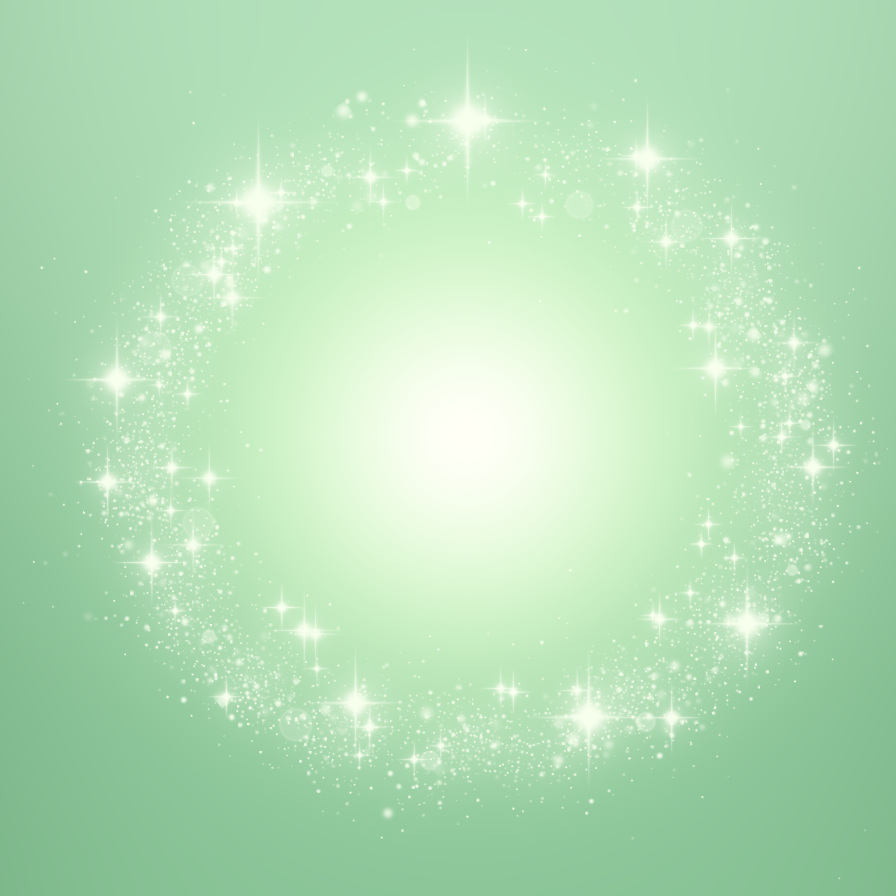
A Shadertoy shader for this background:

```glsl
// Draws a pale green backdrop with a soft central glow, ringed by sparkling stars and dust.

#define GLOW_CENTER vec2(0.521, 0.514)
#define RING_CENTER vec2(0.521, 0.503)
#define RING_RADII vec2(0.363, 0.335)
#define RING_WIDTH 0.135
#define BIG_STARS 9
#define SMALL_STARS 56
#define BUBBLES 14
#define DUST_AMOUNT 0.66
#define SPARK_COLOR vec3(0.97, 1.0, 0.93)

const float TAU = 6.2831853;

vec3 hash3(vec2 p) {
    vec3 q = fract(vec3(p.xyx) * vec3(0.1031, 0.1030, 0.0973));
    q += dot(q, q.yxz + 33.33);
    return fract((q.xxy + q.yzz) * q.zyx);
}

// Vertical shade, side vignette and two layers of central glow
vec3 backdrop(vec2 p) {
    vec3 low = vec3(0.54, 0.77, 0.595);
    vec3 high = vec3(0.70, 0.88, 0.73);
    vec3 color = mix(low, high, smoothstep(-0.05, 1.05, p.y));
    color -= 0.045 * pow(abs(p.x - 0.52) * 2.0, 3.0);
    float d = length(p - GLOW_CENTER);
    color = mix(color, vec3(0.82, 0.975, 0.775), exp(-pow(d / 0.33, 3.0)));
    return mix(color, vec3(1.0, 1.0, 0.965), exp(-pow(d / 0.16, 2.0)));
}

// Strength of the dust ring: clumped, and thinner along its top
float ringDensity(vec2 p) {
    vec2 q = (p - RING_CENTER) / RING_RADII;
    float r = length(q);
    float band = exp(-pow((r - 1.0) / RING_WIDTH, 2.0));
    float spray = 0.10 * exp(-pow((r - 1.0) / (RING_WIDTH * 1.7), 2.0));
    float top = smoothstep(0.6, 1.0, q.y / max(r, 0.001));
    float clumps = 0.85 + 0.4 * sin(p.x * 37.0 + 5.0 * p.y) * sin(p.y * 33.0 - 9.0 * p.x);
    return (band + spray) * clumps * (1.0 - 0.6 * top);
}

// One turned layer of jittered grains, each kept inside its grid cell
float dustLayer(vec2 p, float cells, float radius, float amount, float pixel) {
    mat2 turn = mat2(cos(cells), sin(cells), -sin(cells), cos(cells));
    vec2 q = turn * p;
    vec2 id = floor(q * cells);
    vec3 h = hash3(id + cells * 1.7 + 400.0);
    vec3 k = hash3(id + cells * 3.1 + 957.0);
    vec2 grain = (id + 0.17 + 0.66 * h.xy) / cells;
    float size = max(radius * mix(0.5, 1.3, k.x * k.x), 0.8 * pixel);
    float d = length(q - grain) / size;
    float present = step(h.z, amount * ringDensity(grain * turn));
    return present * exp(-d * d) * mix(0.3, 2.4, k.y * k.y);
}

// Four tapered rays, a bright core and a halo
float starLight(vec2 d, float reach, float halo, float pixel) {
    vec2 a = abs(d);
    vec2 taper = max(1.0 - a / (reach * vec2(0.88, 1.0)), 0.0);
    vec2 thin = max(0.024 * reach * taper, vec2(0.65 * pixel));
    float rays = exp(-a.y / thin.x) * pow(taper.x, 1.4)
               + exp(-a.x / thin.y) * pow(taper.y, 1.4);
    float r = length(d) / reach;
    return 2.4 * rays + 3.5 * exp(-r * r * 60.0) + halo * exp(-r * 5.0);
}

// Unevenly spaced large stars: harmonics vary their angle, radius and reach
float bigStars(vec2 p, float pixel) {
    float light = 0.0;
    for (int i = 0; i < BIG_STARS; i++) {
        float k = float(i);
        float t = k * TAU / float(BIG_STARS);
        float angle = 0.258 + 0.679 * k + 0.072 * cos(t + 0.255)
                    - 0.037 * cos(2.0 * t - 0.742) + 0.068 * sin(3.0 * t);
        float radius = 0.353 + 0.0244 * sin(t - 0.767) + 0.0096 * cos(2.0 * t + 0.97)
                     - 0.0326 * cos(3.0 * t) - 0.0182 * cos(4.0 * t);
        float reach = 0.076 + 0.020 * cos(2.0 * t - 3.6) + 0.012 * sin(t);
        vec2 center = RING_CENTER + radius * vec2(cos(angle), sin(angle));
        light += starLight(p - center, reach, 1.2, pixel);
    }
    return light;
}

// Small stars spread by the golden angle, leaning to the inner rim
float smallStars(vec2 p, float pixel) {
    float light = 0.0;
    for (int i = 0; i < SMALL_STARS; i++) {
        vec3 h = hash3(vec2(float(i), 7.0));
        float angle = float(i) * 2.39996 + 0.25 * h.x;
        vec2 arm = RING_RADII * mix(0.77, 1.13, h.y);
        vec2 center = RING_CENTER + arm * vec2(cos(angle), sin(angle));
        float reach = mix(0.017, 0.050, h.z * h.z);
        light += starLight(p - center, reach, 0.8, pixel) * mix(0.6, 1.1, h.x);
    }
    return light;
}

// Translucent discs with thin bright rims
float bubbles(vec2 p, float pixel) {
    float light = 0.0;
    for (int i = 0; i < BUBBLES; i++) {
        vec3 h = hash3(vec2(float(i), 41.0));
        float angle = (float(i) + h.x) * TAU / float(BUBBLES);
        vec2 center = RING_CENTER + RING_RADII * mix(0.82, 1.1, h.y) * vec2(cos(angle), sin(angle));
        float radius = mix(0.005, 0.019, h.z * h.z);
        float d = length(p - center) - radius;
        float disc = 1.0 - smoothstep(-pixel, pixel, d);
        light += disc * mix(0.7, 0.12, h.z) + 0.25 * exp(-abs(d) / max(0.0012, pixel));
    }
    return light;
}

void mainImage(out vec4 fragColor, in vec2 fragCoord) {
    float pixel = 1.0 / min(iResolution.x, iResolution.y);
    vec2 p = (fragCoord - 0.5 * iResolution.xy) * pixel + 0.5;
    // Dust from fine grains to soft round spots, over a faint haze
    float light = 0.17 * ringDensity(p);
    light += dustLayer(p, 173.0, 0.0012, DUST_AMOUNT, pixel);
    light += dustLayer(p, 113.0, 0.0018, DUST_AMOUNT, pixel);
    light += dustLayer(p, 67.0, 0.0030, DUST_AMOUNT * 0.8, pixel);
    light += 0.8 * dustLayer(p, 37.0, 0.0058, DUST_AMOUNT * 0.55, pixel);
    light += bigStars(p, pixel) + smallStars(p, pixel) + bubbles(p, pixel);
    fragColor = vec4(mix(backdrop(p), SPARK_COLOR, 1.0 - exp(-light)), 1.0);
}
```
